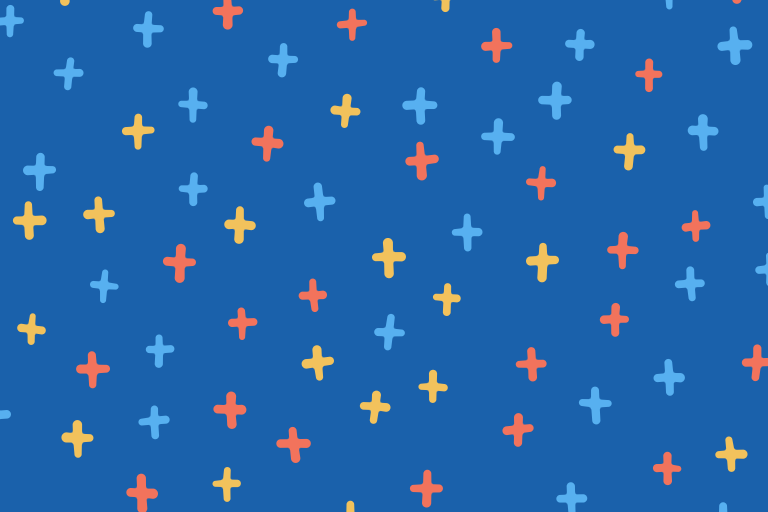
Reproduce this pattern procedurally as a WebGL 2 fragment shader.

```glsl
#version 300 es
precision highp float;
// Hand-drawn plus signs in coral, yellow and sky blue scattered over a blue ground.

uniform vec2 u_resolution;
out vec4 fragColor;

float hash(vec2 p) {
    return fract(sin(dot(p, vec2(127.1, 311.7))) * 43758.5453);
}

float smoothMin(float a, float b, float k) {
    float h = max(k - abs(a - b), 0.0) / k;
    return min(a, b) - 0.25 * k * h * h;
}

// Distance to a rounded arm whose radius changes from root to tip
float armDistance(vec2 p, vec2 tip, float rootRadius, float tipRadius) {
    float t = clamp(dot(p, tip) / dot(tip, tip), 0.0, 1.0);
    return length(p - tip * t) - mix(rootRadius, tipRadius, t);
}

// Four uneven arms: right, top, left, bottom
float plusDistance(vec2 p, vec2 id) {
    float tilt = (hash(id + 5.3) - 0.5) * 0.14;
    float d = 1.0;
    for (int i = 0; i < 4; i++) {
        float side = float(i);
        vec2 seed = id + 17.0 * (side + 1.0);
        float angle = 1.570796 * side + tilt + (hash(seed) - 0.5) * 0.16;
        float reach = i == 3 ? 0.036 : i == 1 ? 0.033 : 0.030;
        reach *= mix(0.92, 1.08, hash(seed + 3.1));
        float tipRadius = mix(0.0062, 0.0092, hash(seed + 7.7));
        vec2 tip = (reach - tipRadius) * vec2(cos(angle), sin(angle));
        d = smoothMin(d, armDistance(p, tip, 0.0079, tipRadius), 0.005);
    }
    return d;
}

// Mostly alternating colours, with some cells shifted at random
vec3 plusColor(vec2 id) {
    float shift = floor(hash(id + 41.0) * 1.5);
    float pick = mod(id.x - id.y + shift, 3.0);
    if (pick < 0.5) return vec3(0.95, 0.45, 0.36);
    if (pick < 1.5) return vec3(0.95, 0.76, 0.36);
    return vec3(0.34, 0.69, 0.94);
}

void main() {
    vec2 uv = gl_FragCoord.xy / u_resolution.y;
    float pixel = 1.0 / u_resolution.y;
    vec3 color = vec3(0.10, 0.38, 0.67);

    // Turned triangular lattice with jittered points
    float spacing = 0.164;
    mat2 turn = mat2(cos(0.36), sin(0.36), -sin(0.36), cos(0.36));
    vec2 p = (uv * turn) / spacing + 20.0;
    float baseRow = floor(p.y / 0.866);

    for (int j = -1; j <= 1; j++) {
        float row = baseRow + float(j);
        float baseColumn = floor(p.x - 0.5 * row);
        for (int i = -1; i <= 1; i++) {
            vec2 id = vec2(baseColumn + float(i), row);
            vec2 jitter = vec2(hash(id), hash(id + 9.2)) - 0.5;
            vec2 center = vec2(id.x + 0.5 * row + 0.5, (row + 0.5) * 0.866);
            center += 0.36 * jitter;

            // Turn back so that the signs stay upright
            vec2 local = turn * (p - center) * spacing;
            float size = mix(0.92, 1.12, hash(id + 2.6));
            float d = plusDistance(local / size, id) * size;
            color = mix(color, plusColor(id), clamp(0.5 - d / pixel, 0.0, 1.0));
        }
    }

    fragColor = vec4(color, 1.0);
}
```
